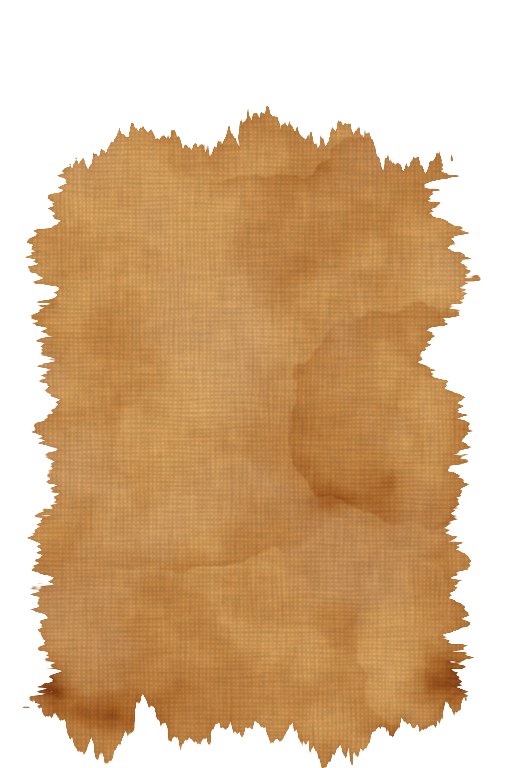
This texture is drawn by a Shadertoy shader. Its source:

```glsl
// A ragged wash of ochre watercolour on woven canvas, set on white paper.
// Streaky gradient noise tears the four borders; soft stains and tide marks
// shade the pigment, and two crossed sets of threads give the weave.

const vec3 PAPER = vec3(1.0);
const vec3 UMBER = vec3(0.48, 0.22, 0.06);
const vec3 SIENNA = vec3(0.64, 0.38, 0.15);
const vec3 OCHRE = vec3(0.72, 0.49, 0.25);
const vec3 GOLD = vec3(0.80, 0.60, 0.35);
const vec3 CREAM = vec3(0.86, 0.71, 0.50);
const vec3 DUSTY = vec3(0.76, 0.58, 0.41);
const float THREADS = 185.0;
const float TAU = 6.28319;

vec2 gradient(vec2 cell) {
    vec3 h = fract(cell.xyx * vec3(0.1031, 0.1030, 0.0973));
    h += dot(h, h.yzx + 33.33);
    float angle = TAU * fract((h.x + h.y) * h.z);
    return vec2(cos(angle), sin(angle));
}

float noise(vec2 p) {
    vec2 i = floor(p), f = p - i;
    vec2 u = f * f * f * (f * (f * 6.0 - 15.0) + 10.0);
    vec2 e = vec2(1.0, 0.0);
    float low = mix(dot(gradient(i), f), dot(gradient(i + e), f - e), u.x);
    float high = mix(dot(gradient(i + e.yx), f - e.yx),
                     dot(gradient(i + 1.0), f - 1.0), u.x);
    return 1.4 * mix(low, high, u.y);
}

float fbm(vec2 p) {
    float sum = 0.0, amplitude = 0.5;
    for (int k = 0; k < 5; k++) {
        sum += amplitude * noise(p);
        p = mat2(1.6, 1.2, -1.2, 1.6) * p + 7.3;
        amplitude *= 0.5;
    }
    return sum;
}

float bump(float x, float centre, float width) {
    float t = (x - centre) / width;
    return exp(-t * t);
}

float spot(vec2 p, vec2 centre, vec2 size) {
    vec2 q = (p - centre) / size;
    return exp(-dot(q, q));
}

// Pigment gathered at a wet edge, fading towards positive distance
float tide(float d, float fade) {
    return smoothstep(-0.003, 0.003, d) * exp(-max(d, 0.0) / fade);
}

// Dry-brush tearing, streaked across the border it belongs to
float tear(float along, float across, float seed) {
    return 0.030 * noise(vec2(along * 13.0, across * 4.0) + seed)
         + 0.020 * noise(vec2(along * 42.0, across * 13.0) + seed)
         + 0.014 * noise(vec2(along * 120.0, across * 24.0) + seed)
         + 0.007 * noise(vec2(along * 260.0, across * 60.0) + seed);
}

// Positive inside the painted area
float washDistance(vec2 p) {
    float left = 0.054 + 0.045 * smoothstep(0.68, 0.82, p.y);
    float right = 0.592 - 0.030 * bump(p.y, 0.56, 0.035)
                - 0.018 * smoothstep(0.66, 0.74, p.y);
    float top = 0.832 - 0.055 * smoothstep(0.45, 0.59, p.x)
              - 0.035 * (1.0 - smoothstep(0.09, 0.18, p.x));
    float bottom = 0.033 + 0.035 * (1.0 - smoothstep(0.07, 0.11, p.x))
                 + 0.050 * smoothstep(0.54, 0.59, p.x)
                 + 0.040 * bump(p.x, 0.19, 0.02) + 0.028 * bump(p.x, 0.32, 0.03);
    float sides = min(p.x - left + tear(p.y, p.x, 3.7), right - p.x + tear(p.y, p.x, 41.2));
    float ends = min(top - p.y + 1.2 * tear(p.x, p.y, 17.9), p.y - bottom + tear(p.x, p.y, 65.4));
    return min(sides, ends);
}

// Pigment lightness from 0 (umber) to 1 (cream)
float washTone(vec2 p, float inside) {
    vec2 q = p + 0.035 * vec2(fbm(p * 11.0), fbm(p * 11.0 + 19.0));
    float tone = 0.59 + 0.30 * fbm(p * 4.5 + 2.0) + 0.20 * fbm(q * 17.0);

    // Broad light and dark stains
    tone += 0.24 * spot(q, vec2(0.27, 0.53), vec2(0.07, 0.22));
    tone += 0.10 * spot(q, vec2(0.15, 0.72), vec2(0.10, 0.14));
    tone += 0.16 * spot(q, vec2(0.53, 0.16), vec2(0.06, 0.10));
    tone -= 0.22 * spot(q, vec2(0.43, 0.34), vec2(0.035, 0.02));
    tone -= 0.20 * spot(q, vec2(0.50, 0.375), vec2(0.02, 0.015));
    tone -= 0.16 * spot(q, vec2(0.37, 0.65), vec2(0.05, 0.03));
    tone -= 0.45 * spot(q, vec2(0.06, 0.11), vec2(0.035, 0.04));
    tone -= 0.35 * spot(q, vec2(0.13, 0.07), vec2(0.05, 0.025));
    tone -= 0.45 * spot(q, vec2(0.57, 0.11), vec2(0.03, 0.04));
    tone -= 0.45 * spot(q, vec2(0.52, 0.04), vec2(0.04, 0.025));

    // Tide marks: right lobe, upper shoulder, lower line, pale pool
    float lobe = 0.145 - length(q - vec2(0.525, 0.46));
    float shoulder = 0.768 + 0.05 * smoothstep(0.39, 0.45, q.x) - q.y;
    float lower = q.y - 0.26 - 0.05 * smoothstep(0.30, 0.43, q.x);
    float pool = length((q - vec2(0.53, 0.17)) * vec2(1.0, 0.6)) - 0.07;
    tone -= 0.20 * tide(lobe, 0.06);
    tone -= 0.20 * tide(shoulder, 0.04) * smoothstep(0.23, 0.33, p.x);
    tone -= 0.22 * tide(lower, 0.022) * bump(p.x, 0.31, 0.14);
    tone -= 0.12 * tide(pool, 0.02);
    return tone - 0.14 * exp(-max(inside, 0.0) / 0.008);
}

vec3 pigment(float tone) {
    vec3 c = mix(UMBER, SIENNA, smoothstep(0.0, 0.26, tone));
    c = mix(c, OCHRE, smoothstep(0.22, 0.52, tone));
    c = mix(c, GOLD, smoothstep(0.48, 0.78, tone));
    return mix(c, CREAM, smoothstep(0.78, 1.08, tone));
}

// Relief of crossed threads with uneven spacing and thickness
float weave(vec2 p) {
    vec2 sway = vec2(noise(p * vec2(45.0, 14.0)), noise(p * vec2(14.0, 45.0) + 9.0));
    vec2 wave = sin(TAU * (p * THREADS + 0.45 * sway));
    float warpShare = 0.5 + 0.5 * fbm(p * 7.0 + 31.0);
    float slubs = noise(p * vec2(190.0, 22.0)) + noise(p * vec2(22.0, 190.0) + 5.0);
    return mix(wave.y, wave.x, warpShare) + 0.35 * wave.x * wave.y
         + 0.7 * slubs + 0.5 * noise(p * 230.0);
}

void mainImage(out vec4 fragColor, in vec2 fragCoord) {
    vec2 p = fragCoord / iResolution.y;
    float inside = washDistance(p);
    float coverage = smoothstep(-0.0015, 0.0015, inside);

    vec3 wash = pigment(washTone(p, inside));
    float dust = smoothstep(0.0, 0.35, fbm(p * 5.0 + 53.0))
               + spot(p, vec2(0.32, 0.55), vec2(0.05, 0.12));
    wash = mix(wash, DUSTY, 0.45 * min(dust, 1.0));
    wash *= 1.0 + 0.058 * weave(p);

    fragColor = vec4(mix(PAPER, clamp(wash, 0.0, 1.0), coverage), 1.0);
}
```
